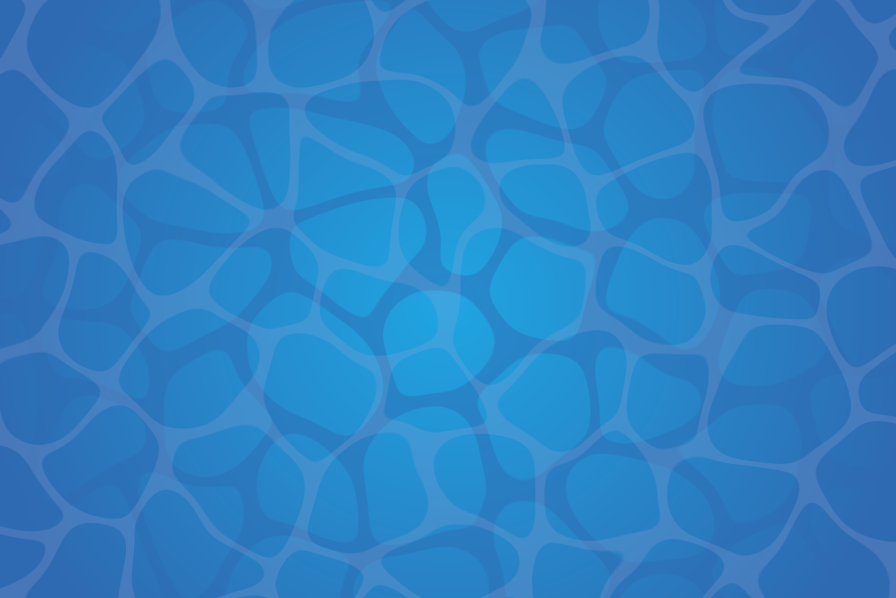
Write a Shadertoy shader that draws this background.

```glsl
// Blue water surface: two translucent webs of rounded cells over a radial glow.

vec2 hash2(vec2 p) {
    vec3 h = fract(p.xyx * vec3(0.1031, 0.1030, 0.0973));
    h += dot(h, h.yzx + 33.33);
    return fract((h.xx + h.yz) * h.zy);
}

float gradientCorner(vec2 cell, vec2 corner, vec2 f) {
    return dot(hash2(cell + corner + 40.0) * 2.0 - 1.0, f - corner);
}

float gradientNoise(vec2 p) {
    vec2 i = floor(p), f = p - i;
    vec2 u = f * f * f * (f * (f * 6.0 - 15.0) + 10.0);
    float low = mix(gradientCorner(i, vec2(0, 0), f), gradientCorner(i, vec2(1, 0), f), u.x);
    float high = mix(gradientCorner(i, vec2(0, 1), f), gradientCorner(i, vec2(1, 1), f), u.x);
    return mix(low, high, u.y);
}

// Jittered seed of a staggered lattice
vec2 seedPoint(vec2 id, float salt) {
    float stagger = mod(id.y, 2.0) * 0.5;
    vec2 jitter = (hash2(id + salt) - 0.5) * vec2(0.5, 0.6);
    return (id + vec2(0.6 - stagger, 0.27) + jitter) * vec2(0.205, 0.15);
}

// Soft distance from p to the border of its cell, positive inside
float cellDepth(vec2 p, float salt) {
    p += 0.085 * vec2(gradientNoise(p * 5.5 + salt), gradientNoise(p * 5.5 + salt + 19.0));
    vec2 home = floor(p / vec2(0.205, 0.15));
    vec2 nearId = home;
    float nearest = 1e3;
    for (int y = -2; y <= 2; y++)
    for (int x = -2; x <= 2; x++) {
        vec2 id = home + vec2(x, y);
        float d = length(seedPoint(id, salt) - p);
        if (d < nearest) { nearest = d; nearId = id; }
    }

    // Blend the distances to all bisectors so that corners become round
    vec2 a = seedPoint(nearId, salt) - p;
    float sum = 0.0;
    for (int y = -2; y <= 2; y++)
    for (int x = -2; x <= 2; x++) {
        if (x == 0 && y == 0) continue;
        vec2 b = seedPoint(nearId + vec2(x, y), salt) - p;
        sum += exp(-70.0 * dot(0.5 * (a + b), normalize(b - a)));
    }
    return -log(sum) / 70.0;
}

float web(vec2 p, float halfWidth, float salt) {
    float pixel = 1.0 / iResolution.y;
    return 1.0 - smoothstep(-pixel, pixel, cellDepth(p, salt) - halfWidth);
}

void mainImage(out vec4 fragColor, in vec2 fragCoord) {
    vec2 p = fragCoord / iResolution.y;
    vec2 fromCenter = p - vec2(0.5 * iResolution.x / iResolution.y, 0.49);

    // Radial glow
    vec3 deepBlue = vec3(0.18, 0.415, 0.695);
    vec3 brightCyan = vec3(0.125, 0.64, 0.88);
    float glow = clamp(1.03 - length(fromCenter) / 0.77, 0.0, 1.0);
    vec3 color = mix(deepBlue, brightCyan, glow);

    // Dark web, turned and shifted, dissolving into the deep rim
    vec2 turned = mat2(0.8, 0.6, -0.6, 0.8) * fromCenter * 0.9 + vec2(0.83, 0.56);
    color = mix(color, deepBlue, 0.45 * web(turned, 0.009, 71.0));

    // Pale web on top
    color = mix(color, vec3(0.63, 0.65, 0.83), 0.22 * web(p, 0.006, 7.0));

    fragColor = vec4(color, 1.0);
}
```
